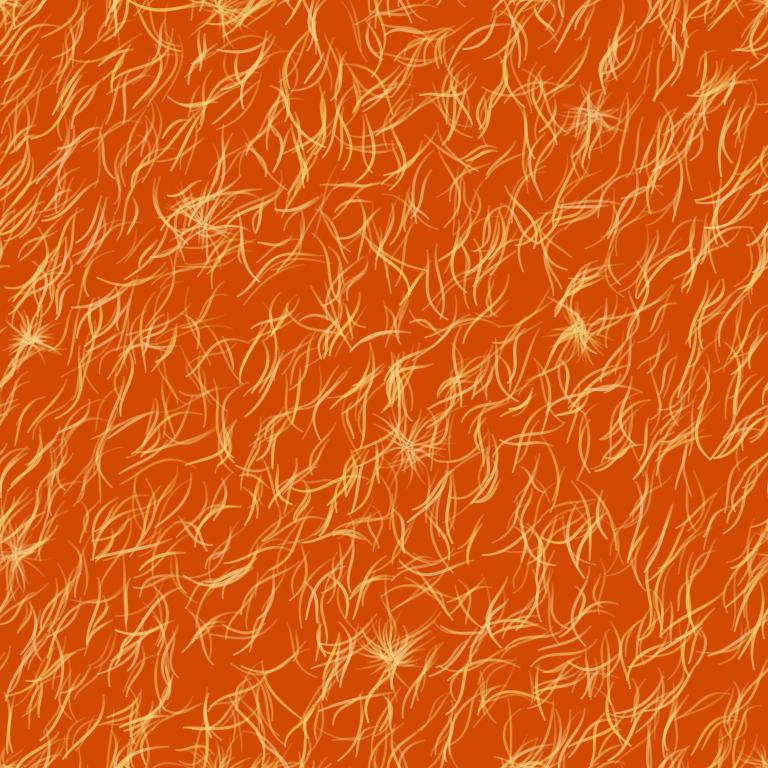
Give the GLSL for this texture, as a three.js fragment shader.

```glsl
// Pale curved fibres and radiating tufts scattered over a burnt orange ground.
varying vec2 vUv;

const float CELLS = 16.0;
const float TAU = 6.2831853;

// Four random values from a three-part seed
vec4 hash4(vec3 seed) {
  vec4 q = fract(seed.xyzx * vec4(0.1031, 0.1030, 0.0973, 0.1099));
  q += dot(q, q.wzxy + 33.33);
  return fract((q.xxyz + q.yzzw) * q.zywx);
}

vec2 direction(float angle) {
  return vec2(cos(angle), sin(angle));
}

// Coverage of a tapered stroke centred on zero; bend holds its arc and S-curve
float strand(vec2 p, float angle, float halfLength, vec2 bend, float halfWidth) {
  vec2 dir = direction(angle);
  vec2 q = vec2(dot(p, dir), dot(p, vec2(-dir.y, dir.x))) / halfLength;
  float t = clamp(q.x, -1.0, 1.0);
  float curve = bend.x * (t * t - 0.3) + bend.y * t * (t * t - 0.6);
  float slope = 2.0 * bend.x * t + bend.y * (3.0 * t * t - 0.6);
  float dist = halfLength * length(vec2(q.x - t, (q.y - curve) * inversesqrt(1.0 + slope * slope)));
  float width = halfWidth * (1.0 - 0.45 * t * t);
  float fade = 1.0 - 0.5 * smoothstep(0.2, 1.0, t);
  return fade * (1.0 - smoothstep(width - 0.001, width + 0.001, dist));
}

// Fibre tint from peach to straw yellow
vec3 fibreColor(float warmth) {
  return mix(vec3(0.96, 0.81, 0.61), vec3(0.96, 0.86, 0.42), warmth);
}

// Loose fibres in crossing pairs, leaning right and more tangled mid-canvas
vec3 addFibres(vec3 color, vec2 uv) {
  vec2 home = floor(uv * CELLS);
  for (int x = -1; x <= 1; x++) {
    for (int y = -1; y <= 1; y++) {
      vec2 cell = home + vec2(float(x), float(y));
      vec2 id = mod(cell, CELLS);
      float edge = smoothstep(0.15, 0.48, abs((id.x + 0.5) / CELLS - 0.5));
      float spread = mix(1.45, 0.55, edge);
      for (int i = 0; i < 6; i++) {
        float n = float(i);
        vec4 pair = hash4(vec3(id, floor(n / 2.0) + 40.0));
        vec4 shape = hash4(vec3(id, n + 71.0));
        vec4 look = hash4(vec3(id, n + 113.0));
        vec2 centre = (cell + pair.xy) / CELLS + (shape.xy - 0.5) * 0.018;
        float angle = 1.06 + (pair.z + pair.w - 1.0) * spread + (shape.z - 0.5) * 0.5;
        float halfLength = mix(0.020, 0.053, shape.w);
        vec2 bend = (look.xy - 0.5) * vec2(0.9, 0.7);
        float cover = strand(uv - centre, angle, halfLength, bend, mix(0.0014, 0.0022, look.z));
        color = mix(color, fibreColor(look.w), cover * mix(0.28, 0.74, look.z));
      }
    }
  }
  return color;
}

// Starry tufts of spokes, the first wrapping around the corners
vec3 addTufts(vec3 color, vec2 uv) {
  for (int i = 0; i < 9; i++) {
    float n = float(i);
    vec4 tuft = hash4(vec3(n, 17.0, 5.0));
    vec2 centre = fract(n * vec2(0.7549, 0.5698));
    vec2 p = fract(uv - centre + 0.5) - 0.5;
    if (length(p) > 0.08) continue;
    float size = mix(0.75, 1.1, tuft.x);
    for (int j = 0; j < 36; j++) {
      vec4 spoke = hash4(vec3(n, float(j), 23.0));
      vec4 look = hash4(vec3(n, float(j), 59.0));
      float angle = spoke.x * TAU;
      float halfLength = size * mix(0.012, 0.030, spoke.y);
      vec2 middle = direction(angle) * halfLength + (look.xy - 0.5) * 0.012;
      vec2 bend = (spoke.zw - 0.5) * vec2(0.5, 0.3);
      float cover = strand(p - middle, angle, halfLength, bend, 0.0014);
      float opacity = mix(0.25, 0.6, look.z) * mix(0.7, 1.2, tuft.y);
      color = mix(color, fibreColor(mix(tuft.z, look.w, 0.4)), cover * opacity);
    }
  }
  return color;
}

void main() {
  vec3 color = vec3(0.824, 0.288, 0.004);
  color = addFibres(color, vUv);
  color = addTufts(color, vUv);
  gl_FragColor = vec4(color, 1.0);
}
```
